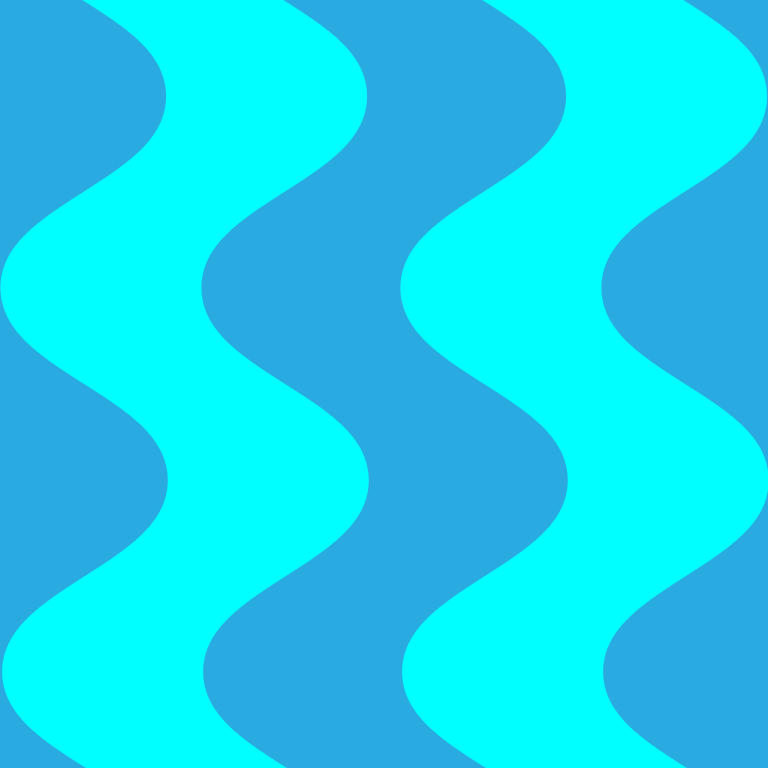
Give the GLSL for this pattern, as a Shadertoy shader.

```glsl
const vec3 BAND_COLOR = vec3(0.0, 1.0, 1.0);
const vec3 GROUND_COLOR = vec3(0.161, 0.671, 0.886);
const float BAND_PERIOD = 0.5208;   // horizontal spacing of the bands
const float BAND_WIDTH = 0.2617;
const float FIRST_EDGE = 0.1095;    // mean left edge of the first band at mid height
const float SLANT = -0.0045;        // sideways drift per unit of height
const float WAVE_COUNT = 2.0;       // full waves from bottom to top
const float WAVE_AMPLITUDE = 0.1084;
const float WAVE_FULLNESS = 0.036;  // third harmonic, rounds out the crests
const float TAU = 6.2831853;

// Wave in -1..1 with crests broader than a plain sine
float fullWave(float phase) {
    return (sin(phase) + WAVE_FULLNESS * sin(3.0 * phase)) / (1.0 - WAVE_FULLNESS);
}

// Horizontal position of the first band's left edge
float edgeAt(float y) {
    return FIRST_EDGE + SLANT * (y - 0.5) - WAVE_AMPLITUDE * fullWave(TAU * WAVE_COUNT * y);
}

void mainImage(out vec4 fragColor, in vec2 fragCoord) {
    vec2 uv = fragCoord / iResolution.xy;

    // Offset from the nearest band's centre line
    float offset = uv.x - edgeAt(uv.y) - 0.5 * BAND_WIDTH;
    float fromCentre = abs(fract(offset / BAND_PERIOD + 0.5) - 0.5) * BAND_PERIOD;

    // Edge smoothing across one pixel, measured along the slope
    float pixel = length(vec2(dFdx(offset), dFdy(offset)));
    float band = clamp(0.5 + (0.5 * BAND_WIDTH - fromCentre) / pixel, 0.0, 1.0);

    fragColor = vec4(mix(GROUND_COLOR, BAND_COLOR, band), 1.0);
}
```
